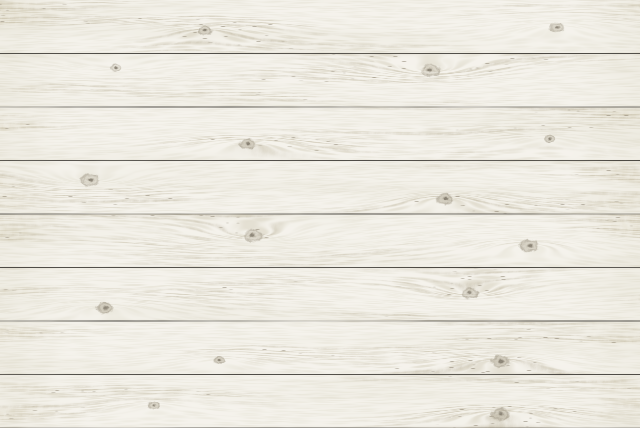
Give the GLSL for this texture, as a WebGL 1 fragment shader.

```glsl
precision highp float;
// Eight whitewashed boards stacked down the canvas, split by thin dark seams.
// A grain height field is bent around two knots per board; its contours give
// the growth rings, while layered sines and cellular streaks wear the paint.

uniform vec2 u_resolution;

float hash(vec2 p) {
  return fract(sin(dot(p, vec2(127.1, 311.7))) * 43758.5);
}

// Layered sines, each octave turned and bent by the other axis; about -1 to 1
float waves(vec2 p) {
  float sum = 0.0, amp = 0.5;
  for (int i = 0; i < 5; i++) {
    sum += amp * sin(p.x + 1.5 * sin(p.y));
    p = mat2(1.6, 1.2, -1.2, 1.6) * p + 3.1;
    amp *= 0.5;
  }
  return sum;
}

// Cellular noise: distance to the nearest scattered point
float cells(vec2 p) {
  vec2 base = floor(p);
  float nearest = 2.0;
  for (int j = -1; j <= 1; j++) {
    for (int i = -1; i <= 1; i++) {
      vec2 id = base + vec2(float(i), float(j));
      vec2 point = id + vec2(hash(id), hash(id + 41.3));
      nearest = min(nearest, length(p - point));
    }
  }
  return nearest;
}

void main() {
  vec2 p = gl_FragCoord.xy / u_resolution.y;
  float aspect = u_resolution.x / u_resolution.y;
  float pixel = 1.0 / u_resolution.y;

  // Board index from the top, and position within that board
  float v = (1.0 - p.y) * 8.0;
  float row = floor(v);
  vec2 q = vec2(p.x, fract(v) / 8.0);
  float seed = row * 17.3;

  // Knots lift the grain into long pointed loops
  float bump = 0.0, halo = 0.0, knotMask = 0.0, knotRing = 0.0, knotCore = 0.0;
  for (int i = 0; i < 2; i++) {
    float side = float(i);
    float across = mix(0.27 + 0.13 * sin(3.5 * row + 0.4),
                       0.77 + 0.10 * cos(2.9 * row), side);
    float pick = hash(vec2(row + 3.0, side + 5.0));
    float size = mix(0.4, 1.0, sqrt(hash(vec2(side + 9.0, row + 2.0))));
    vec2 d = q - vec2(across * aspect, (0.25 + 0.52 * pick) / 8.0);
    vec2 e = d * vec2(6.0, 31.0);
    float swirl = exp(-sqrt(0.04 + dot(e, e)));
    bump += (pick > 0.5 ? 0.07 : -0.07) * size * swirl;
    halo = max(halo, swirl * size);
    float r = length(d * vec2(1.0, 1.5)) / (0.023 * size);
    r += 0.2 * waves(d * 210.0 + seed + side * 8.0);
    float inside = 1.0 - smoothstep(0.7, 1.15, r);
    knotMask = max(knotMask, inside * (0.35 + 0.4 * pick));
    knotRing = max(knotRing, inside * (0.5 + 0.5 * sin(r * 9.0)));
    knotCore = max(knotCore, 1.0 - smoothstep(0.05, 0.35, r));
  }

  // Growth rings and fine streaks follow the bent grain
  float bend = 0.006 * waves(vec2(p.x * 1.8 + seed, q.y * 9.0 + seed));
  float grain = q.y + bend + bump;
  float rings = 0.5 + 0.5 * sin(grain * 480.0 + 3.0 * sin(grain * 95.0 + seed)
    + 0.7 * waves(vec2(p.x * 22.0, grain * 90.0)));
  rings = pow(rings, 5.0);
  float streak = 1.0 - smoothstep(0.1, 0.55,
    cells(vec2(p.x * 13.0 + seed, grain * 190.0 + seed)));

  // Paint wear: patches, board ends, and short saw marks across the grain
  float patches = waves(vec2(p.x * 4.3 + seed, grain * 46.0 + seed));
  float ends = smoothstep(0.38, 0.5, abs(p.x / aspect - 0.5));
  float wear = smoothstep(0.0, 1.0, patches + 0.2 * ends + 0.9 * halo);
  float saw = 0.65 + 0.35 * waves(vec2(p.x * 260.0, q.y * 130.0 + seed));

  // White paint, cream shading and exposed wood
  vec3 color = vec3(0.960, 0.951, 0.925);
  float shade = smoothstep(-0.2, 1.0, waves(vec2(p.x * 2.7 - seed, q.y * 38.0)));
  color = mix(color, vec3(0.905, 0.893, 0.842),
              clamp(0.32 * shade + 0.42 * streak + 0.3 * ends, 0.0, 1.0));
  color = mix(color, vec3(0.72, 0.685, 0.60), rings * (0.05 + 0.38 * wear * saw));
  color = mix(color, vec3(0.74, 0.70, 0.60), 0.22 * streak * wear);
  color = mix(color, vec3(0.82, 0.78, 0.67),
              0.25 * ends * smoothstep(0.0, 0.7, patches) * saw);

  // Rare small nicks where the paint is thinnest
  float nick = 1.0 - smoothstep(0.03, 0.12,
    cells(vec2(p.x * 16.0 + seed, q.y * 75.0)));
  color = mix(color, vec3(0.52, 0.48, 0.41), 0.5 * nick * smoothstep(0.75, 1.0, wear));

  // Pale knot wood, broken rings and a small dark heart
  color = mix(color, vec3(0.78, 0.755, 0.69), knotMask);
  color = mix(color, vec3(0.54, 0.505, 0.44), 0.5 * knotRing * saw);
  color = mix(color, vec3(0.38, 0.35, 0.30), 0.55 * knotCore);

  // Faintly stained board edges and seams, none along the top of the canvas
  float seamDist = abs(fract(v + 0.5) - 0.5) / 8.0;
  float hasSeam = step(0.5, v);
  color = mix(color, vec3(0.68, 0.64, 0.55),
              hasSeam * exp(-seamDist * 330.0) * (0.06 + 0.3 * wear));
  float width = 0.0009 + 0.0004 * waves(vec2(p.x * 6.0 + floor(v + 0.5) * 5.0, 2.0));
  float seam = 1.0 - smoothstep(width - 0.5 * pixel, width + 0.5 * pixel, seamDist);
  color = mix(color, vec3(0.20, 0.19, 0.17), 0.85 * seam * hasSeam);

  gl_FragColor = vec4(color, 1.0);
}
```
